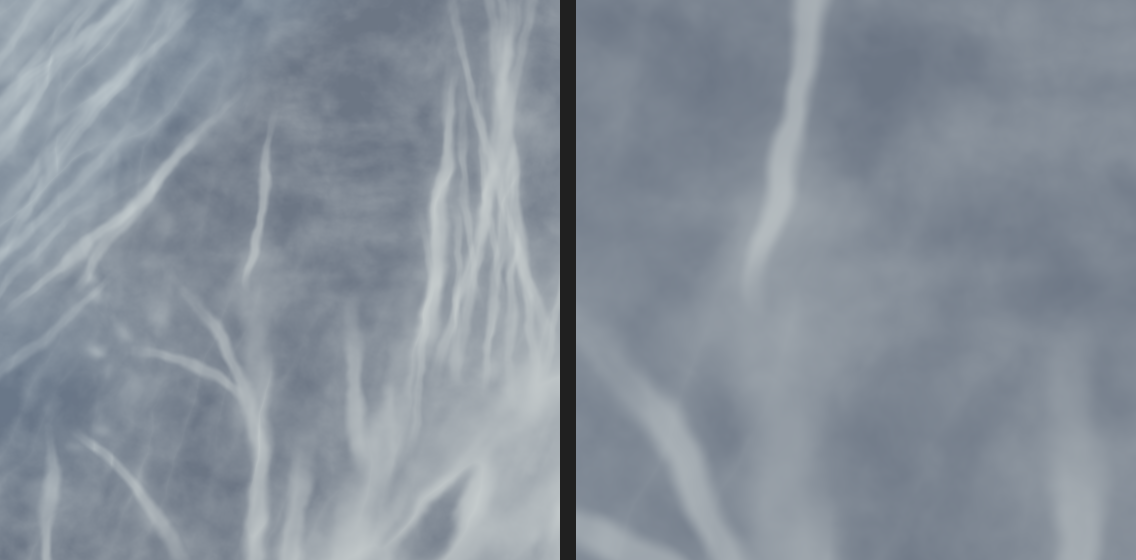
Left: the whole. Right: its middle third, enlarged.
Reproduce this texture procedurally as a Shadertoy shader.

```glsl
// Pale fibrous wisps over a mottled slate-blue ground: diagonal fibres at upper left,
// crossing upright strands at right that merge into a bright veil, and a forked stem.
// Tapered bent strands and stretched ridge noise build one tone, mapped to a colour ramp.

const vec3 SLATE = vec3(0.415, 0.454, 0.512);
const vec3 PALE = vec3(0.785, 0.81, 0.812);
const vec3 BLUE_TINT = vec3(-0.012, 0.004, 0.016);

float hash(vec2 p) {
    vec3 q = fract(vec3(p.xyx) * 0.1031);
    q += dot(q, q.yzx + 33.33);
    return fract((q.x + q.y) * q.z);
}

float noise(vec2 p) {
    vec2 cell = floor(p), f = fract(p);
    f = f * f * (3.0 - 2.0 * f);
    float low = mix(hash(cell), hash(cell + vec2(1, 0)), f.x);
    float high = mix(hash(cell + vec2(0, 1)), hash(cell + vec2(1, 1)), f.x);
    return mix(low, high, f.y);
}

float fbm(vec2 p) {
    float sum = 0.0, gain = 0.53;
    for (int i = 0; i < 4; i++) {
        sum += gain * noise(p);
        p = mat2(0.8, 0.6, -0.6, 0.8) * p * 2.03 + 17.0;
        gain *= 0.5;
    }
    return sum;
}

// Ridge noise stretched along a direction given in radians
float fibres(vec2 p, float angle, float frequency) {
    vec2 dir = vec2(cos(angle), sin(angle));
    vec2 q = vec2(dot(p, dir), dot(p, vec2(-dir.y, dir.x)));
    q.y += 0.1 * (noise(q * 4.0 + 9.0) - 0.5);
    float coarse = 1.0 - abs(2.0 * noise(q * vec2(4.0, frequency) + 40.0) - 1.0);
    float fine = noise(q * vec2(10.0, frequency * 2.8) + 80.0);
    return 0.6 * coarse * coarse + 0.4 * fine;
}

// Strand with a core and a faint halo; positive bend bulges to the left
float strand(vec2 p, vec2 root, vec2 tip, float bend, float rootWidth, float tipWidth) {
    float len = length(tip - root);
    vec2 axis = (tip - root) / len, q = p - root;
    float h = dot(q, axis) / len;
    float across = dot(q, vec2(-axis.y, axis.x)) - bend * 4.0 * h * (1.0 - h);
    float swell = 0.65 + 0.7 * noise(vec2(h * len * 16.0, root.x * 91.0));
    float d = abs(across) / (mix(rootWidth, tipWidth, h) * swell);
    float ends = smoothstep(0.0, 0.18, h) * (1.0 - smoothstep(0.55, 1.0, h));
    return (0.7 - 0.7 * smoothstep(0.25, 1.15, d) + 0.3 * exp(-0.4 * d * d)) * ends;
}

float spot(vec2 p, vec2 center, vec2 radius) {
    vec2 q = (p - center) / radius;
    return exp(-dot(q, q));
}

float join(float a, float b) {
    return 1.0 - (1.0 - a) * (1.0 - b);
}

float centralStem(vec2 p) {
    float s = 0.75 * strand(p, vec2(0.44, -0.15), vec2(0.475, 0.42), -0.012, 0.03, 0.02);
    s = join(s, 0.65 * strand(p, vec2(0.485, 0.15), vec2(0.3, 0.52), -0.03, 0.02, 0.014));
    s = join(s, 0.5 * strand(p, vec2(0.46, 0.27), vec2(0.18, 0.37), -0.03, 0.014, 0.01));
    s = join(s, 0.45 * strand(p, vec2(0.47, 0.22), vec2(0.445, 0.62), 0.0, 0.035, 0.036));
    s = join(s, 0.65 * strand(p, vec2(0.447, 0.46), vec2(0.505, 0.82), 0.012, 0.012, 0.007));
    s = join(s, 0.6 * strand(p, vec2(0.51, -0.12), vec2(0.57, 0.27), 0.01, 0.02, 0.025));
    return join(s, 0.6 * strand(p, vec2(0.645, 0.15), vec2(0.63, 0.52), 0.0, 0.02, 0.014));
}

float rightStrands(vec2 p) {
    vec2 hub = vec2(0.885, 0.73);
    float s = 0.6 * strand(p, vec2(0.52, -0.2), vec2(0.79, 0.62), -0.03, 0.055, 0.035);
    s = join(s, 0.75 * strand(p, vec2(0.75, 0.33), vec2(0.8, 0.95), -0.012, 0.026, 0.012));
    for (int i = 0; i < 6; i++) {
        float k = float(i), r = hash(vec2(k, 5.0)), t = hash(vec2(k, 8.0));
        vec2 root = vec2(0.76 + 0.05 * k, 0.24 + 0.1 * r);
        vec2 tip = hub + (hub - root) * vec2(0.9, 1.0);
        s = join(s, 0.58 * strand(p, root, tip, 0.05 * (r - 0.5), 0.013, 0.012));
        root = vec2(0.73 + 0.045 * k, 0.12 + 0.35 * t);
        tip = root + vec2(0.2 * r - 0.04, 0.45 + 0.2 * r);
        s = join(s, 0.45 * strand(p, root, tip, 0.06 * (t - 0.5), 0.011, 0.008));
    }
    return join(s, 0.3 * spot(p, hub, vec2(0.03, 0.04)));
}

float leftStrands(vec2 p) {
    float s = 0.6 * strand(p, vec2(0.09, -0.1), vec2(0.105, 0.29), 0.01, 0.014, 0.012);
    s = join(s, 0.6 * strand(p, vec2(0.13, 0.25), vec2(0.36, -0.06), 0.02, 0.012, 0.012));
    for (int i = 0; i < 18; i++) {
        float k = float(i), r = hash(vec2(k, 31.0)), t = hash(vec2(k, 47.0));
        float across = 0.025 * k, angle = 0.65 + 0.3 * r;
        vec2 root = vec2(0.0, 0.33) + vec2(0.69, 0.72) * (across + 0.4 * t - 0.2);
        root += across * vec2(-0.72, 0.69);
        vec2 tip = root + (0.4 + 0.25 * r) * vec2(cos(angle), sin(angle));
        s = join(s, (0.3 + 0.25 * t) * strand(p, root, tip, 0.07 * (r - 0.4), 0.014, 0.009));
        vec2 knot = vec2(0.13 + 0.16 * t, 0.08 + 0.032 * k);
        s = join(s, 0.5 * r * spot(p, knot, vec2(0.016, 0.01 + 0.014 * t)));
    }
    return s;
}

void mainImage(out vec4 fragColor, in vec2 fragCoord) {
    vec2 uv = fragCoord / iResolution.xy;
    vec2 p = uv + 0.04 * (vec2(fbm(uv * 8.0), fbm(uv * 8.0 + 50.0)) - 0.5);

    // Mottled ground with faint webbing and level bands
    float tone = 0.15 + 0.38 * (fbm(uv * 8.0 + 3.0) - 0.5) + 0.28 * (fbm(p * 32.0) - 0.5);
    tone += 0.17 * (fibres(p, 1.2, 20.0) - 0.35) * (1.0 - spot(uv, vec2(0.6, 0.8), vec2(0.2)));
    tone += 0.4 * (fbm(uv * vec2(9.0, 26.0)) - 0.47) * spot(uv, vec2(0.6, 0.75), vec2(0.2, 0.3));
    tone += 0.09 * spot(uv, vec2(0.62, 0.505), vec2(0.16, 0.012));
    tone += 0.09 * smoothstep(0.7, 0.95, uv.x) + 0.1 * spot(uv, vec2(0.3, 0.45), vec2(0.15));

    // Diagonal fibres and the broad veil
    float upperLeft = smoothstep(-0.08, 0.18, p.y - 0.35 - 1.05 * p.x);
    float weave = fibres(p, 0.76, 19.0);
    tone = join(tone, upperLeft * (0.5 * weave - 0.06 + 0.2 * spot(p, vec2(0.1, 0.9), vec2(0.2))));
    float veil = smoothstep(-0.1, 0.2, 1.1 * (p.x - 0.56) - p.y + 0.08);
    float slits = fibres(p, 0.9, 14.0);
    float gap = spot(p, vec2(0.81, 0.07), vec2(0.11, 0.07)) * smoothstep(0.75, 0.3, slits);
    veil *= 1.0 - gap;
    tone = join(tone, veil * (0.26 + 0.65 * slits + 0.15 * spot(p, vec2(0.95, 0.25), vec2(0.15))));

    // Individual strands, streaked along their length
    float strands = join(join(centralStem(p), rightStrands(p) * (1.0 - gap)), leftStrands(p));
    tone = join(tone, strands * (0.62 + 0.55 * fibres(p, 1.4, 28.0)));
    tone -= 0.08 * spot(uv, vec2(0.04, 0.32), vec2(0.14, 0.08));

    vec3 color = mix(SLATE, PALE, clamp(tone, 0.02, 0.95));
    color += BLUE_TINT * max(upperLeft, spot(uv, vec2(0.0, 0.35), vec2(0.25)));
    fragColor = vec4(color, 1.0);
}
```
